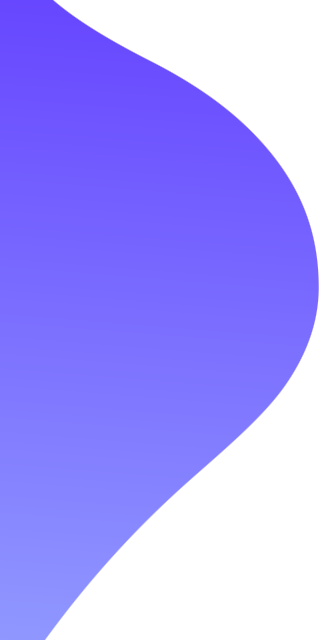
Write a WebGL 2 fragment shader that draws this background.

```glsl
#version 300 es
precision highp float;

uniform vec2 u_resolution;
out vec4 fragColor;

// Cubic through two knots, each holding (depth, reach, slope)
float hermite(vec3 a, vec3 b, float depth) {
    float span = b.x - a.x;
    float t = clamp((depth - a.x) / span, 0.0, 1.0);
    float s = 1.0 - t;
    return s * s * ((1.0 + 2.0 * t) * a.y + t * span * a.z)
         + t * t * ((1.0 + 2.0 * s) * b.y - s * span * b.z);
}

// Right-hand edge of the wave at a depth below the top
float waveEdge(float depth) {
    vec3 knots[7] = vec3[7](
        vec3(0.0, 0.083, 1.15),
        vec3(0.095, 0.2344, 1.97),
        vec3(0.2083, 0.3958, 0.98),
        vec3(0.4492, 0.498, 0.0),
        vec3(0.599, 0.4479, -0.68),
        vec3(0.75, 0.2969, -1.13),
        vec3(1.0, 0.0703, -0.73));
    float edge = knots[0].y;
    for (int i = 0; i < 6; i++) {
        if (depth >= knots[i].x) edge = hermite(knots[i], knots[i + 1], depth);
    }
    return edge;
}

void main() {
    // Half-by-one space, with depth measured downwards
    vec2 uv = gl_FragCoord.xy / u_resolution;
    vec2 p = vec2(uv.x * 0.5, 1.0 - uv.y);

    // Slightly tilted violet to periwinkle gradient
    float shade = p.y - 0.08 * (p.x - 0.25);
    vec3 violet = vec3(0.402, 0.272, 1.0);
    vec3 periwinkle = vec3(0.56, 0.588, 1.0);
    vec3 wave = mix(violet, periwinkle, shade);

    // Smooth boundary against white
    float side = p.x - waveEdge(p.y);
    float cover = clamp(0.5 - side / fwidth(side), 0.0, 1.0);
    fragColor = vec4(mix(vec3(1.0), wave, cover), 1.0);
}
```
